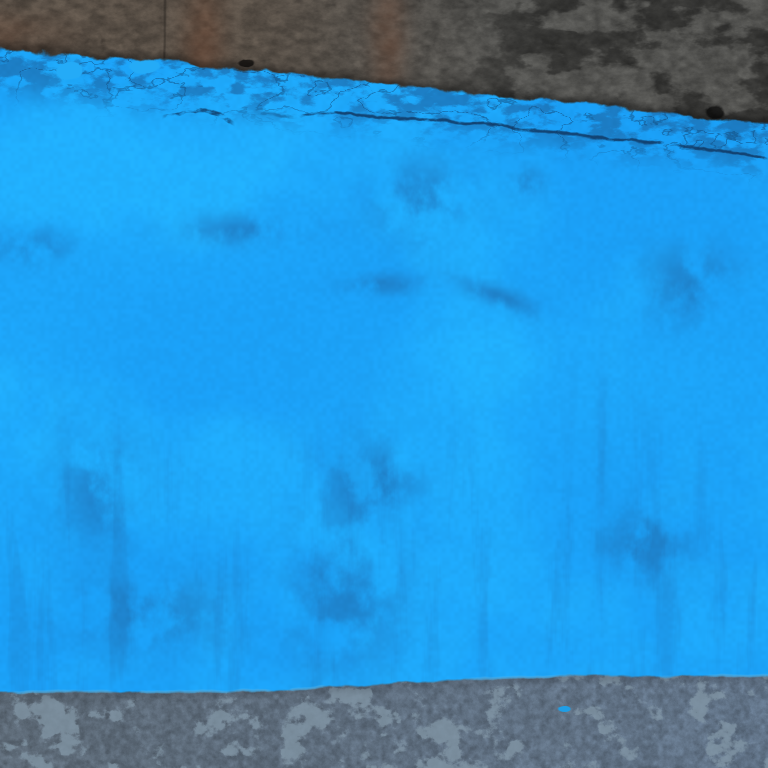
Write a Shadertoy shader that draws this texture.

```glsl
float hash(vec2 p) {
    vec3 q = fract(vec3(p.xyx) * 0.1031);
    q += dot(q, q.yzx + 33.33);
    return fract((q.x + q.y) * q.z);
}

float noise(vec2 p) {
    vec2 cell = floor(p), f = fract(p);
    f = f * f * (3.0 - 2.0 * f);
    return mix(mix(hash(cell), hash(cell + vec2(1, 0)), f.x),
               mix(hash(cell + vec2(0, 1)), hash(cell + vec2(1, 1)), f.x), f.y);
}

float fbm(vec2 p) {
    float sum = 0.0, amp = 0.5;
    for (int i = 0; i < 5; i++) {
        sum += amp * noise(p);
        p = mat2(1.6, 1.2, -1.2, 1.6) * p + 17.3;
        amp *= 0.5;
    }
    return sum / 0.97;
}

float blob(vec2 p, vec2 center, vec2 radius) {
    vec2 d = (p - center) / radius;
    return exp(-dot(d, d));
}

float stroke(float dist, float width) {
    float aa = 1.0 / iResolution.y;
    return 1.0 - smoothstep(width - aa, width + aa, abs(dist));
}

vec3 bareConcrete(vec2 p) {
    float grain = fbm(p * vec2(90, 130));
    float mottling = fbm(p * vec2(22, 38) + 4.0);
    vec3 col = mix(vec3(0.34, 0.305, 0.27), vec3(0.32, 0.32, 0.31), smoothstep(0.25, 0.7, p.x));
    col *= 0.72 + 0.56 * grain;
    // Dark mould on the right
    float mould = smoothstep(0.48, 0.62, mottling) * smoothstep(0.52, 0.72, p.x);
    col *= 1.0 - 0.36 * mould;
    // Rust running down
    float rust = blob(p, vec2(0.265, 0.94), vec2(0.025, 0.08))
               + blob(p, vec2(0.505, 0.95), vec2(0.022, 0.09))
               + 0.6 * blob(p, vec2(0.0, 0.95), vec2(0.07, 0.03));
    col = mix(col, vec3(0.43, 0.27, 0.19), rust * (0.2 + 0.5 * mottling));
    col *= 1.0 - 0.25 * stroke(p.x - 0.212 - 0.004 * noise(p * 40.0), 0.0015);
    return col;
}

vec3 pavement(vec2 p) {
    float grain = fbm(p * 150.0);
    float patches = fbm(p * vec2(34, 42) + 9.0);
    vec3 col = mix(vec3(0.36, 0.41, 0.46), vec3(0.38, 0.45, 0.53), p.x) * (0.78 + 0.44 * grain);
    float wear = 0.13 * blob(p, vec2(0.35, 0.06), vec2(0.06, 0.05))
               + 0.07 * blob(p, vec2(0.08, 0.04), vec2(0.07, 0.03))
               + 0.06 * blob(p, vec2(0.52, 0.03), vec2(0.09, 0.04));
    return mix(col, vec3(0.51, 0.59, 0.65), 0.75 * smoothstep(0.58, 0.7, patches + wear + 0.15 * (grain - 0.5)));
}

// xy: centre, zw: radius
const vec4 SMUDGES[11] = vec4[11](
    vec4(0.55, 0.74, 0.06, 0.05), vec4(0.48, 0.37, 0.07, 0.05),
    vec4(0.45, 0.22, 0.07, 0.09), vec4(0.04, 0.68, 0.05, 0.022),
    vec4(0.32, 0.70, 0.08, 0.02), vec4(0.90, 0.63, 0.06, 0.05),
    vec4(0.84, 0.29, 0.06, 0.05), vec4(0.13, 0.36, 0.05, 0.07),
    vec4(0.50, 0.63, 0.05, 0.014), vec4(0.20, 0.20, 0.09, 0.05),
    vec4(0.69, 0.76, 0.025, 0.02));

vec3 bluePaint(vec2 p, float depth) {
    float cloud = fbm(p * 5.0 + 2.0);
    float detail = fbm(p * vec2(32, 24));
    float streaks = fbm(p * vec2(46, 5) + 7.0);
    vec3 col = mix(vec3(0.105, 0.625, 0.965), vec3(0.13, 0.69, 0.995),
                   clamp(0.75 * smoothstep(0.4, 0.75, cloud)
                   + 0.7 * blob(p, vec2(0.17, 0.75), vec2(0.25, 0.1))
                   + 0.4 * blob(p, vec2(0.0, 0.52), vec2(0.13, 0.12))
                   + 0.4 * blob(p, vec2(0.75, 0.5), vec2(0.3, 0.1)), 0.0, 1.0));
    // Grime showing through
    float grime = 0.0;
    for (int i = 0; i < 11; i++) grime += blob(p, SMUDGES[i].xy, SMUDGES[i].zw);
    float dirt = 0.85 * grime * smoothstep(0.3, 0.72, detail);
    float diagonal = p.y - 0.617 + 0.42 * (p.x - 0.65) + 0.03 * (cloud - 0.5);
    dirt += 0.9 * exp(-pow(diagonal / 0.014, 2.0) - pow((p.x - 0.65) / 0.05, 2.0)) * smoothstep(0.25, 0.65, detail);
    dirt += 0.28 * smoothstep(0.5, 0.75, streaks) * smoothstep(0.6, 0.25, p.y);
    dirt += 0.25 * blob(p, vec2(0.785, 0.4), vec2(0.008, 0.2)) * streaks;
    col = mix(col, vec3(0.12, 0.49, 0.77), clamp(dirt, 0.0, 0.85));
    // Rough band under the upper edge
    float rough = fbm(p * vec2(45, 85) + 3.0);
    float band = smoothstep(0.085, 0.025, depth);
    col = mix(col, vec3(0.11, 0.44, 0.7), 0.75 * band * smoothstep(0.42, 0.65, rough));
    float vein = abs(fbm(p * vec2(20, 38) + 12.0) - 0.5);
    col = mix(col, vec3(0.07, 0.29, 0.48), 0.5 * band * smoothstep(0.025, 0.0, vein));
    // Long crack and short arched crack
    float wobble = 0.016 * (fbm(p * 26.0) - 0.5);
    float crackY = 0.853 - 0.058 * (p.x - 0.4) - 0.062 * pow(max(p.x - 0.4, 0.0), 2.0);
    float crack = stroke(p.y - crackY - wobble, 0.0018) * smoothstep(0.32, 0.42, p.x);
    float arch = 0.857 - 6.0 * pow(p.x - 0.25, 2.0);
    crack += stroke(p.y - arch - wobble, 0.0028) * smoothstep(0.21, 0.22, p.x) * smoothstep(0.307, 0.295, p.x);
    col = mix(col, vec3(0.06, 0.2, 0.36), 0.8 * min(crack, 1.0) * smoothstep(0.25, 0.5, rough));
    return col * (0.98 + 0.04 * noise(p * 180.0));
}

void mainImage(out vec4 fragColor, in vec2 fragCoord) {
    vec2 p = fragCoord / iResolution.xy;
    float aa = 1.5 / iResolution.y;
    float ragged = fbm(p * 38.0) - 0.5;
    float topEdge = 0.937 - 0.08 * p.x - 0.022 * p.x * p.x + 0.014 * ragged;
    float floorEdge = 0.099 + 0.021 * smoothstep(0.25, 0.75, p.x) + 0.006 * ragged;
    float depth = topEdge - p.y;

    vec3 col = bluePaint(p, depth);
    // Bright flakes of paint along the top
    float flakes = blob(p, vec2(0.09, 0.909), vec2(0.018, 0.012)) + blob(p, vec2(0.187, 0.913), vec2(0.02, 0.01));
    col = mix(col, vec3(0.14, 0.67, 0.97), smoothstep(0.35, 0.5, flakes + 0.5 * ragged));
    vec3 wall = bareConcrete(p) * (1.0 - 0.35 * smoothstep(0.014, 0.0, -depth));
    float chips = blob(p, vec2(0.32, 0.917), vec2(0.01, 0.005)) + blob(p, vec2(0.93, 0.853), vec2(0.012, 0.009));
    wall *= 1.0 - 0.65 * smoothstep(0.3, 0.6, chips + ragged);
    col = mix(wall, col, smoothstep(-aa, aa, depth));

    // Floor, with a pale lip and a paint drip
    vec3 ground = pavement(p) * (1.0 - 0.12 * smoothstep(0.015, 0.0, floorEdge - p.y));
    float drip = blob(p, vec2(0.735, 0.077), vec2(0.008, 0.004));
    ground = mix(ground, vec3(0.12, 0.62, 0.9), smoothstep(0.3, 0.6, drip + 0.5 * ragged));
    col = mix(ground, col, smoothstep(-aa, aa, p.y - floorEdge));
    float lip = stroke(p.y - floorEdge, 0.0018) * smoothstep(0.45, 0.6, noise(p * vec2(30, 4)));
    fragColor = vec4(mix(col, vec3(0.3, 0.7, 0.93), 0.6 * lip), 1.0);
}
```
